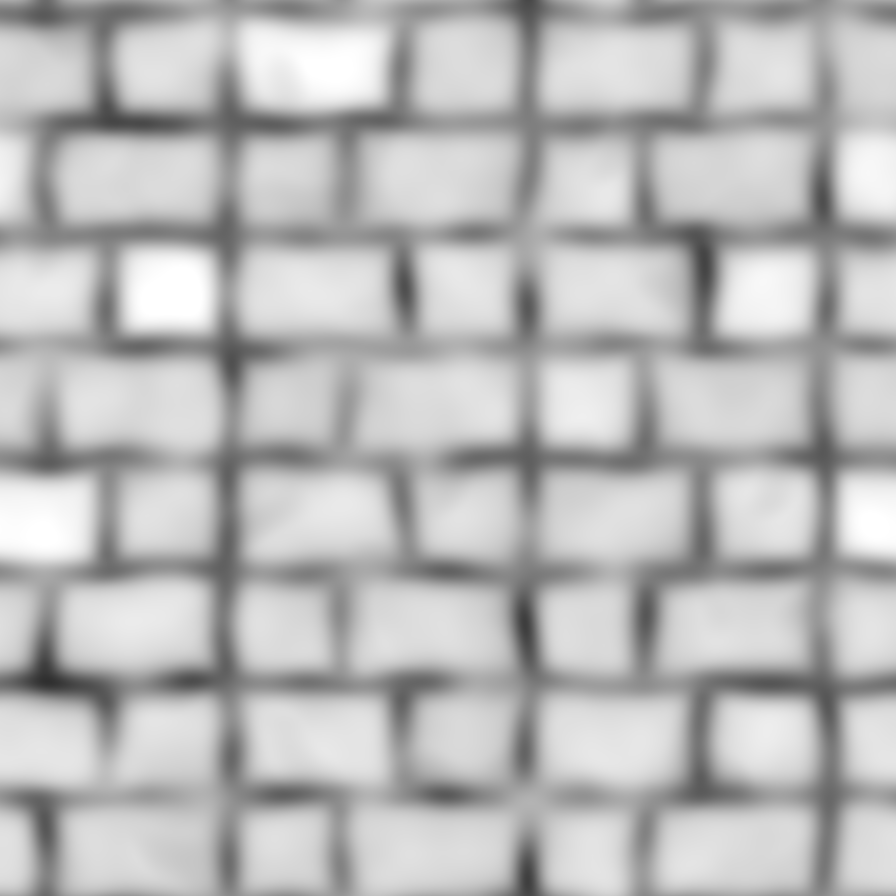
Write a WebGL 1 fragment shader that draws this texture map.

```glsl
precision highp float;
// Soft grey stone paving: three columns by eight rows, each cell split into a
// long and a short block, the order swapping from row to row. Blurred joints of
// uneven depth merge into one gap field; tileable gradient noise adds the wear.

uniform vec2 u_resolution;

#define GRID vec2(3.0, 8.0)
#define GRID_OFFSET vec2(-0.765, 0.1)
#define SPLIT_ODD 0.59
#define SPLIT_EVEN 0.39
#define JOINT_WIDTH 0.018
#define DOME_WIDTH 0.034
#define JOINT_DEPTH 0.39
#define SPLIT_FILL 0.92
#define ROW_FILL 0.84
#define WOBBLE 0.010
#define STONE_TONE 0.875
#define BRIGHT_GAIN 0.14

float hash(vec2 p) {
  vec3 q = fract(vec3(p.xyx) * 0.1031);
  q += dot(q, q.yzx + 33.33);
  return fract((q.x + q.y) * q.z);
}

// Dot product of a lattice point's random gradient with the offset to it
float corner(vec2 cell, vec2 offset, float period, float seed) {
  float angle = 6.2832 * hash(mod(cell, period) + seed);
  return dot(vec2(cos(angle), sin(angle)), offset);
}

// Gradient noise over the canvas, wrapping after "period" cells
float noise(vec2 p, float period, float seed) {
  p *= period;
  vec2 i = floor(p);
  vec2 f = p - i;
  vec2 w = f * f * f * (f * (f * 6.0 - 15.0) + 10.0);
  vec2 e = vec2(1.0, 0.0);
  float low = mix(corner(i, f, period, seed),
                  corner(i + e.xy, f - e.xy, period, seed), w.x);
  float high = mix(corner(i + e.yx, f - e.yx, period, seed),
                   corner(i + e.xx, f - e.xx, period, seed), w.x);
  return mix(low, high, w.y);
}

// Blurred joint: 1 on its centre line, with a faint wide skirt that domes blocks
float jointProfile(float d) {
  float core = d / JOINT_WIDTH;
  float skirt = d / DOME_WIDTH;
  return 0.88 * exp(-core * core) + 0.12 * exp(-skirt * skirt);
}

void main() {
  vec2 p = gl_FragCoord.xy / u_resolution;

  // Hand-laid wobble, then the grid
  vec2 wobble = vec2(noise(p, 8.0, 11.0), noise(p, 8.0, 47.0));
  vec2 grid = (p + WOBBLE * wobble) * GRID + GRID_OFFSET;
  vec2 cell = mod(floor(grid), GRID);
  vec2 f = fract(grid);
  vec2 edge = min(f, 1.0 - f) / GRID;

  // Joints: between columns, between rows, and inside each cell
  float odd = mod(cell.y, 2.0);
  float split = mix(SPLIT_EVEN, SPLIT_ODD, odd);
  float otherSplit = mix(SPLIT_ODD, SPLIT_EVEN, odd);
  float columnJoint = jointProfile(edge.x);
  float rowJoint = jointProfile(edge.y);
  // Split joints blur softly across the row boundary
  float ownRow = 0.5 + 0.5 * sin(1.5708 * clamp(edge.y / 0.022, 0.0, 1.0));
  float splitJoint = mix(jointProfile((f.x - otherSplit) / GRID.x),
                         jointProfile((f.x - split) / GRID.x), ownRow);

  // One merged gap, from nearly filled to deep along its length
  float open = (1.0 - columnJoint) * (1.0 - SPLIT_FILL * splitJoint);
  float gap = 1.0 - open * (1.0 - ROW_FILL * rowJoint);
  float wear = 1.0 + 1.2 * noise(p, 11.0, 83.0);

  // Block tone: small differences, a few much lighter blocks
  vec2 stone = vec2(cell.x * 2.0 + step(split, f.x), cell.y);
  float variation = 0.06 * (hash(stone + 5.0) - 0.5);
  variation += BRIGHT_GAIN * smoothstep(0.8, 0.98, hash(stone + 19.0));
  float face = (1.0 - columnJoint) * (1.0 - rowJoint) * (1.0 - splitJoint);

  // Soft mottling and occasional dark smudges
  float mottle = 0.06 * noise(p, 8.0, 171.0) + 0.05 * noise(p, 17.0, 211.0);
  float smudge = 0.10 * smoothstep(0.15, 0.7, noise(p, 11.0, 257.0));

  float tone = STONE_TONE + variation * face + mottle - smudge;
  tone -= JOINT_DEPTH * gap * wear;

  gl_FragColor = vec4(vec3(clamp(tone, 0.0, 1.0)), 1.0);
}
```
